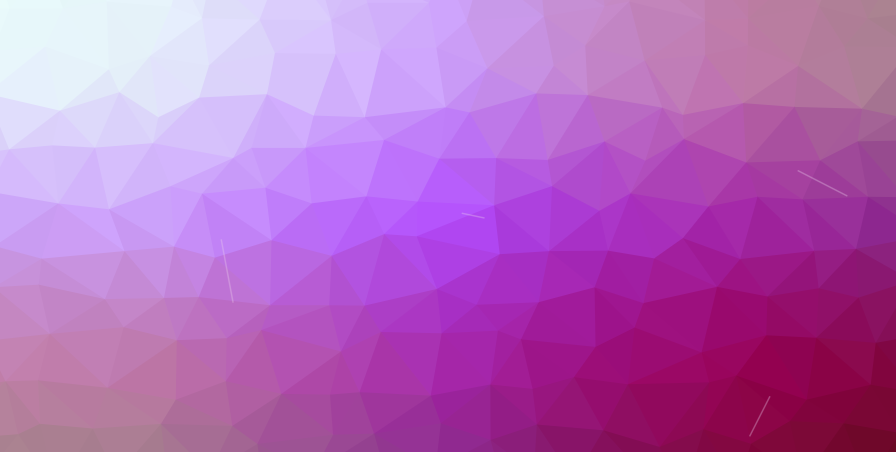
Reproduce this background procedurally as a WebGL 2 fragment shader.

```glsl
#version 300 es
precision highp float;
// Low-poly mesh of flat triangles, shading from icy white through violet to dark crimson.
uniform vec2 u_resolution;
out vec4 outColor;

vec2 hash22(vec2 p) {
  vec3 q = fract(p.xyx * vec3(0.1031, 0.1030, 0.0973));
  q += dot(q, q.yzx + 33.33);
  return fract((q.xx + q.yz) * q.zy);
}

// Mesh vertex of a grid node, in units of the canvas height
vec2 meshVertex(vec2 node) {
  vec2 jitter = (hash22(node + 40.0) - 0.5) * vec2(0.68, 0.56);
  return (node + jitter) * vec2(0.119, 0.104) + vec2(0.0, 0.04);
}

// Colour ramp shared by both axes
vec3 ramp(float t) {
  vec3 stops[7] = vec3[7](
    vec3(0.91, 0.98, 0.98), vec3(0.90, 0.94, 0.985), vec3(0.79, 0.60, 0.99),
    vec3(0.69, 0.29, 0.98), vec3(0.63, 0.10, 0.60), vec3(0.59, 0.00, 0.32),
    vec3(0.42, 0.04, 0.15));
  float s = clamp(t, 0.0, 1.0) * 6.0;
  int i = min(int(s), 5);
  return mix(stops[i], stops[i + 1], s - float(i));
}

// Signed distance to the line a-b, positive on its left
float leftOf(vec2 p, vec2 a, vec2 b) {
  vec2 e = b - a;
  return dot(p - a, vec2(-e.y, e.x)) / length(e);
}

float segmentDistance(vec2 p, vec2 a, vec2 b) {
  vec2 e = b - a;
  return length(p - a - e * clamp(dot(p - a, e) / dot(e, e), 0.0, 1.0));
}

// Colour times coverage in rgb, coverage in alpha
vec4 facet(vec2 p, vec2 a, vec2 b, vec2 c, float aspect) {
  float inside = min(leftOf(p, a, b), min(leftOf(p, b, c), leftOf(p, c, a)));
  float cover = clamp(inside * u_resolution.y + 0.5, 0.0, 1.0);
  vec2 center = (a + b + c) / 3.0;
  vec3 color = 0.5 * (ramp(center.x / aspect) + ramp(1.0 - center.y));
  color += (hash22(floor(center * 900.0)).x - 0.5) * 0.018;
  return vec4(color, 1.0) * cover;
}

void main() {
  float aspect = u_resolution.x / u_resolution.y;
  vec2 p = gl_FragCoord.xy / u_resolution.y;
  vec2 cell = floor((p - vec2(0.0, 0.04)) / vec2(0.119, 0.104));

  // Split each nearby quad along its shorter diagonal
  vec4 sum = vec4(0.0);
  for (int y = -1; y <= 1; y++) {
    for (int x = -1; x <= 1; x++) {
      vec2 node = cell + vec2(x, y);
      vec2 a = meshVertex(node);
      vec2 b = meshVertex(node + vec2(1.0, 0.0));
      vec2 c = meshVertex(node + vec2(1.0, 1.0));
      vec2 d = meshVertex(node + vec2(0.0, 1.0));
      if (distance(a, c) < distance(b, d)) {
        sum += facet(p, a, b, c, aspect) + facet(p, a, c, d, aspect);
      } else {
        sum += facet(p, a, b, d, aspect) + facet(p, b, c, d, aspect);
      }
    }
  }
  vec3 color = sum.rgb / max(sum.a, 0.001);

  // A few pale hairline seams
  vec4 seams[4] = vec4[4](
    vec4(0.891, 0.622, 0.945, 0.567), vec4(0.247, 0.469, 0.260, 0.332),
    vec4(0.516, 0.528, 0.540, 0.518), vec4(0.837, 0.036, 0.859, 0.122));
  for (int i = 0; i < 4; i++) {
    vec2 scale = vec2(aspect, 1.0);
    float d = segmentDistance(p, seams[i].xy * scale, seams[i].zw * scale);
    float line = 1.0 - smoothstep(0.0, 0.001 + 1.0 / u_resolution.y, d);
    color = mix(color, vec3(0.92, 0.80, 0.92), 0.35 * line);
  }
  outColor = vec4(color, 1.0);
}
```
